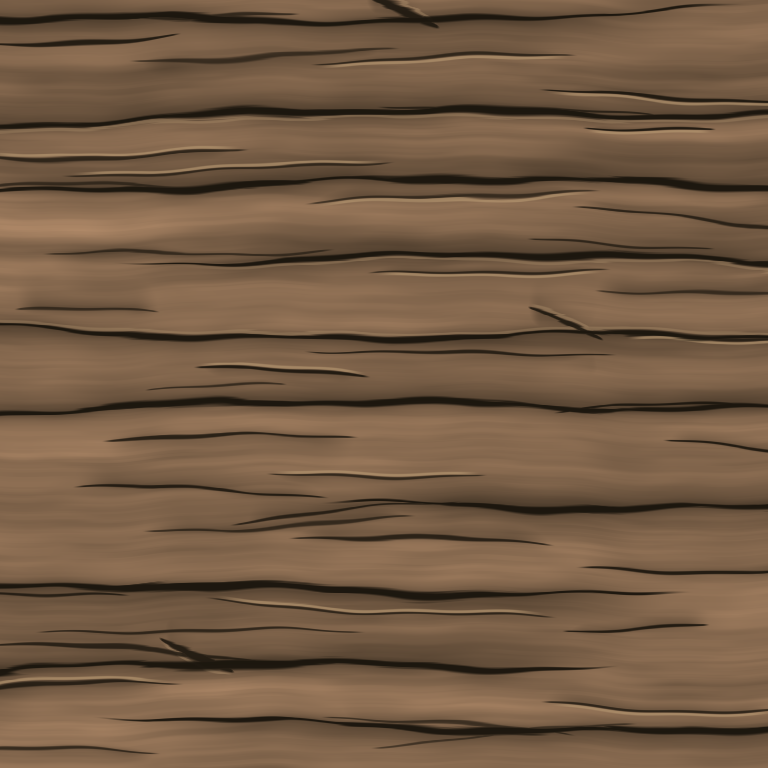
Write a Shadertoy shader that draws this texture.

```glsl
// Painted weathered wood: broad horizontal brush dabs in browns (cellular noise),
// then long tapered cracks and short scratches that wander along layered sines,
// each with a soft shadow on one side and sometimes a pale glint on the other.

const vec3 CRACK_COLOR = vec3(0.10, 0.08, 0.05);
const vec3 WOOD_LIGHT  = vec3(0.66, 0.515, 0.39);
const vec3 GLINT_COLOR = vec3(0.71, 0.59, 0.44);
const int MAJOR_CRACKS = 10;
const int SCRATCHES = 40;

float hash(vec2 p) {
    return fract(sin(dot(p, vec2(127.1, 311.7))) * 43758.5);
}

float rnd(float id, float channel) {
    return hash(vec2(id + 0.37, channel * 1.7));
}

// Cellular noise made of overlapping flat brush dabs; centred on zero.
float brushDabs(vec2 p, vec2 size, float seed) {
    vec2 g = p / size;
    float sum = 0.0;
    for (int j = -1; j <= 1; j++) {
        float row = floor(g.y) + float(j);
        float x = g.x + hash(vec2(row, seed));
        for (int i = -1; i <= 1; i++) {
            float col = floor(x) + float(i);
            vec2 id = vec2(col, row) + seed * 17.0;
            vec2 center = vec2(col + hash(id + 3.1), row + hash(id + 5.3));
            vec2 extent = vec2(0.5 + 0.5 * hash(id + 7.7), 0.35 + 0.55 * hash(id + 9.2));
            vec2 mask = 1.0 - smoothstep(extent - 0.28, extent, abs(vec2(x, g.y) - center));
            sum += (hash(id) - 0.5) * mask.x * mask.y;
        }
    }
    return sum;
}

// Gentle wander of a grain line.
float meander(float x, float seed) {
    float phase = seed * 6.283;
    return 0.007 * sin(x * 6.0 + phase)
         + 0.003 * sin(x * 17.0 + phase * 3.0)
         + 0.0012 * sin(x * 47.0 + phase * 7.0);
}

// One tapered line; returns (crack, shadow, glint) coverage.
vec3 grainLine(vec2 p, vec2 center, float halfLength, float halfWidth,
               float slope, float seed, float rough) {
    float along = (p.x - center.x) / halfLength;
    float taper = max(1.0 - along * along, 0.0);
    float path = center.y + slope * (p.x - center.x) + meander(p.x, seed);
    float d = (p.y - path) / sqrt(1.0 + slope * slope);
    float side = seed < 0.5 ? -1.0 : 1.0;

    float swell = 0.8 + 0.35 * sin(p.x * 19.0 + seed * 40.0) + 0.8 * rough;
    float width = halfWidth * taper * max(swell, 0.2);
    float crack = (1.0 - smoothstep(width * 0.5, width + 0.0016, abs(d)))
                * smoothstep(0.0, 0.2, taper);

    float reach = halfWidth * (d * side > 0.0 ? 5.5 : 1.8);
    float shadow = exp(-abs(d) / reach) * smoothstep(0.0, 0.6, taper);

    float offset = -side * (width + 0.0028);
    float glint = (1.0 - smoothstep(0.0006, 0.0028, abs(d - offset)))
                * smoothstep(0.1, 0.5, taper);
    return vec3(crack, shadow, glint);
}

void mainImage(out vec4 fragColor, in vec2 fragCoord) {
    vec2 p = fragCoord / iResolution.y;

    // Brushed wood tone
    vec2 q = p + vec2(0.0, meander(p.x, 0.3));
    float bristle = brushDabs(q, vec2(0.13, 0.006), 4.0);
    float tone = 0.79
               + 0.17 * brushDabs(q, vec2(0.50, 0.050), 1.0)
               + 0.15 * brushDabs(q, vec2(0.22, 0.022), 2.0)
               + 0.06 * bristle;

    vec3 marks = vec3(0.0);

    // Long cracks, one per band, some with a short forked knot
    for (int i = 0; i < MAJOR_CRACKS; i++) {
        float id = float(i);
        float seed = rnd(id, 1.0);
        float y = (id + 0.25 + 0.5 * rnd(id, 2.0)) / float(MAJOR_CRACKS);
        vec2 center = vec2(rnd(id, 3.0), y);
        float halfLength = mix(0.55, 1.0, rnd(id, 4.0));
        float halfWidth = mix(0.0040, 0.0068, rnd(id, 5.0));
        float slope = 0.04 * (rnd(id, 6.0) - 0.5);
        vec3 line = grainLine(p, center, halfLength, halfWidth, slope, seed, bristle);
        marks = max(marks, line * vec3(1.0, 0.9, 0.45 * step(0.5, rnd(id, 7.0))));

        if (i % 4 == 1) {
            float x = mix(0.2, 0.8, rnd(id, 8.0));
            vec2 knot = vec2(x, y + slope * (x - center.x) + 0.012);
            vec3 fork = grainLine(p, knot, 0.05, 0.007, -0.45, seed, bristle);
            marks = max(marks, fork * vec3(0.9, 0.6, 0.5));
        }
    }

    // Short scratches scattered between them
    for (int i = 0; i < SCRATCHES; i++) {
        float id = float(i) + 50.0;
        vec2 center = vec2(rnd(id, 2.0), (float(i) + rnd(id, 3.0)) / float(SCRATCHES));
        float halfLength = mix(0.08, 0.24, rnd(id, 4.0));
        float halfWidth = mix(0.0014, 0.0040, pow(rnd(id, 5.0), 2.0));
        float slope = 0.12 * (rnd(id, 6.0) - 0.5);
        float depth = mix(0.55, 0.95, rnd(id, 7.0));
        float shine = 0.9 * step(0.6, rnd(id, 8.0));
        vec3 line = grainLine(p, center, halfLength, halfWidth, slope, rnd(id, 1.0), bristle);
        marks = max(marks, line * vec3(depth, 0.6, shine));
    }

    // Shadow, glint, then crack on top
    tone *= 1.0 - 0.58 * marks.y;
    vec3 color = mix(CRACK_COLOR, WOOD_LIGHT, clamp(tone, 0.0, 1.08));
    color = mix(color, GLINT_COLOR, 0.75 * marks.z);
    color = mix(color, CRACK_COLOR, 0.95 * marks.x);
    fragColor = vec4(color, 1.0);
}
```
